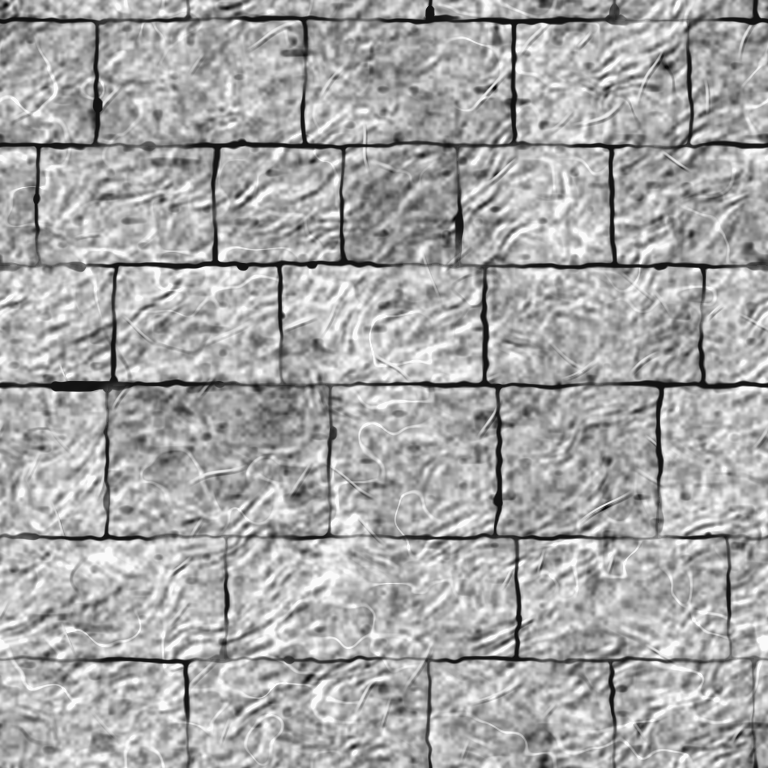
Reproduce this texture procedurally as a WebGL 2 fragment shader.

```glsl
#version 300 es
precision highp float;

uniform vec2 u_resolution;
out vec4 fragColor;

#define STONE_GRAY 0.685
#define JOINT_GRAY 0.06
#define STRAW_GRAY 0.94
#define TONE_SPREAD 0.12
#define RELIEF 0.58
#define GRAIN 0.22
#define JOINT_WIDTH 0.0007
#define EDGE_WOBBLE 0.006
#define CORNER_RADIUS 0.007
#define STRAW_GRID 12.0
#define STRAW_DENSITY 0.50

const float TAU = 6.2831853;
const int ROWS = 6;
// Course boundaries measured downward
const float COURSE[7] = float[](0.026, 0.189, 0.345, 0.501, 0.700, 0.859, 1.026);
// Per course: stones, first joint, cosine and sine sway of the joint spacing
const vec4 LAYOUT[6] = vec4[](
    vec4(4.0, 0.147, -0.021, -0.001), vec4(5.0, 0.034, 0.016, 0.043),
    vec4(4.0, 0.140, 0.009, -0.025), vec4(4.0, 0.144, -0.003, 0.036),
    vec4(3.0, 0.305, -0.012, 0.034), vec4(4.0, 0.021, -0.038, -0.027));

float hash(vec2 p) {
    vec3 q = fract(p.xyx * 0.1031);
    q += dot(q, q.yzx + 33.33);
    return fract((q.x + q.y) * q.z);
}

// Value noise that wraps once per unit square
float noise(vec2 uv, vec2 cells) {
    vec2 p = uv * cells, i = floor(p), f = fract(p);
    f = f * f * (3.0 - 2.0 * f);
    vec2 a = mod(i, cells), b = mod(i + 1.0, cells);
    return mix(mix(hash(a), hash(vec2(b.x, a.y)), f.x),
               mix(hash(vec2(a.x, b.y)), hash(b), f.x), f.y);
}

vec2 wobble(vec2 uv, float cells) {
    return vec2(noise(uv, vec2(cells)), noise(uv + 0.37, vec2(cells))) - 0.5;
}

// Tooled stone: chisel strokes in three directions plus small lumps
float surfaceHeight(vec2 uv) {
    uv += 0.026 * wobble(uv, 21.0);
    float steep = noise(vec2(uv.x + uv.y, uv.y - uv.x), vec2(32.0, 84.0));
    float shallow = noise(vec2(2.0 * uv.x + uv.y, 2.0 * uv.y - uv.x), vec2(19.0, 50.0));
    float falling = noise(vec2(uv.x - uv.y, uv.x + uv.y), vec2(34.0, 78.0));
    float strokes = mix(steep, shallow, smoothstep(0.3, 0.7, noise(uv, vec2(13.0))));
    strokes = mix(strokes, falling, smoothstep(0.5, 0.75, noise(uv + 0.7, vec2(11.0))));
    return strokes + 0.7 * noise(uv, vec2(96.0));
}

// Returns distances to left, right, upper and lower joints; id names the stone
vec4 stoneEdges(vec2 uv, out vec2 id) {
    float down = fract(1.0 - uv.y - COURSE[0]) + COURSE[0];
    int row = 0;
    for (int i = 1; i < ROWS; i++) if (down >= COURSE[i]) row = i;
    vec4 lay = LAYOUT[row];
    float x = fract(uv.x - lay.y), left = -9.0, right = 9.0;
    for (int j = -1; j <= 2; j++) {
        float k = floor(x * lay.x) + float(j), turn = TAU * k / lay.x;
        float joint = k / lay.x + dot(lay.zw, vec2(cos(turn), sin(turn)));
        if (joint <= x) { left = joint; id = vec2(mod(k, lay.x), float(row)); }
        else right = min(right, joint);
    }
    return vec4(x - left, right - x, down - COURSE[row], COURSE[row + 1] - down);
}

// Pale scratches and dry stalks, one tapered candidate per grid cell
float straws(vec2 uv, float px) {
    vec2 p = (uv + 0.018 * wobble(uv, 19.0)) * STRAW_GRID;
    float cover = 0.0;
    for (int y = -1; y <= 1; y++)
    for (int x = -1; x <= 1; x++) {
        vec2 cell = floor(p) + vec2(x, y), key = mod(cell, STRAW_GRID);
        if (hash(key + 51.0) > STRAW_DENSITY) continue;
        vec2 q = p - cell - vec2(hash(key + 3.0), hash(key + 19.0));
        float angle = mix(0.3, 1.3, hash(key + 29.0));
        if (hash(key + 41.0) < 0.35) angle = 3.1 - angle;
        vec2 axis = vec2(cos(angle), sin(angle)) * mix(0.15, 0.5, hash(key + 61.0));
        float t = clamp(dot(q, axis) / dot(axis, axis), -1.0, 1.0);
        float d = length(q - axis * t) / STRAW_GRID;
        float ink = (1.0 - smoothstep(0.0003, 0.0016 + px, d)) * (1.0 - t * t);
        cover = max(cover, ink * mix(0.4, 1.0, hash(key + 73.0)));
    }
    return cover;
}

// Thin wandering lines along the middle level of a noise field
float strands(vec2 uv, float cells) {
    float level = noise(uv + 0.03 * wobble(uv, 34.0), vec2(cells));
    return 1.0 - smoothstep(0.01, 0.09, abs(level - 0.5));
}

void main() {
    vec2 uv = gl_FragCoord.xy / u_resolution;
    float px = 1.0 / min(u_resolution.x, u_resolution.y);

    // Stone outline with rounded corners and a rough edge
    vec2 id;
    vec2 rough = uv + EDGE_WOBBLE * wobble(uv, 20.0) + 0.004 * wobble(uv, 80.0);
    vec4 edge = stoneEdges(rough, id);
    vec2 inset = CORNER_RADIUS - vec2(min(edge.x, edge.y), min(edge.z, edge.w));
    float d = CORNER_RADIUS - length(max(inset, 0.0)) - min(max(inset.x, inset.y), 0.0);

    // Stone tone, blotches, chisel relief and grain
    float height = surfaceHeight(uv);
    float gray = STONE_GRAY + TONE_SPREAD * (hash(id + 13.0) - 0.5);
    gray += 0.13 * (noise(uv, vec2(7.0)) - 0.5) + 0.16 * (noise(uv, vec2(23.0)) - 0.5);
    gray += RELIEF * (height - surfaceHeight(uv + vec2(-0.0022, 0.0026)));
    gray += 0.16 * (height - 0.85) + GRAIN * (noise(uv, vec2(180.0)) - 0.5);
    gray -= 0.26 * smoothstep(0.74, 0.96, noise(uv + 0.21, vec2(48.0, 64.0)));

    // Pale strands, faint cracks, and stalks with a thin shadow
    float patches = noise(uv + 0.11, vec2(8.0));
    gray += 0.20 * strands(uv, 26.0) * smoothstep(0.45, 0.8, patches);
    gray -= 0.20 * strands(uv + 0.43, 18.0) * smoothstep(0.55, 0.2, patches) * height;
    gray -= 0.25 * straws(uv + vec2(-0.002, 0.004), px);
    gray = mix(gray, STRAW_GRAY, straws(uv, px));

    // Worn lips, soft shade and uneven dark joints
    float wear = noise(uv + 0.53, vec2(16.0));
    float lip = min(edge.x, edge.z);
    gray += 0.16 * wear * smoothstep(0.002, 0.005, lip) * (1.0 - smoothstep(0.006, 0.012, lip));
    gray -= 0.13 * (1.0 - smoothstep(0.0, 0.010, d));
    float gap = JOINT_WIDTH + 0.0022 * wear * wear;
    gap += 0.0045 * smoothstep(0.78, 0.95, noise(uv + 0.29, vec2(33.0)));
    float joint = 1.0 - smoothstep(gap - 0.5 * px, gap + 0.0012 + px, d);
    gray = mix(gray, JOINT_GRAY, joint * mix(0.35, 0.97, smoothstep(0.2, 0.6, wear)));

    fragColor = vec4(vec3(clamp(gray, 0.04, 0.98)), 1.0);
}
```
